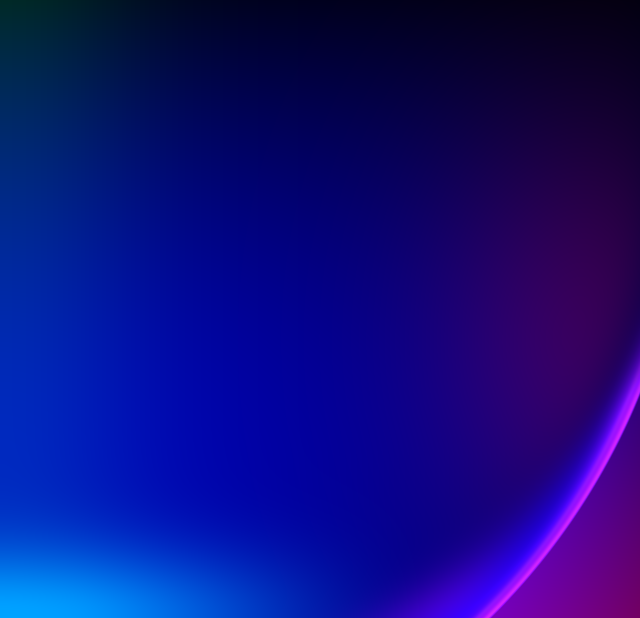
This background is drawn by a Shadertoy shader. Its source:

```glsl
// A deep blue field with a cyan floor glow, a plum haze and a neon disc rim.
// Soft Gaussian lights are summed over a blue falloff; the signed distance
// to one large circle shapes the rim, its halo and the violet area outside.

// Lengths are in canvas heights, origin at the lower left.
const vec2  DISC_CENTER  = vec2(0.034, 0.770);
const float DISC_RADIUS  = 1.081;

const float BLUE_LEFT    = 0.74;   // blue level at the left edge
const float BLUE_DROP    = 0.38;   // loss of blue towards the right
const float TOP_SHADE    = 0.81;   // darkening towards the top

const vec3  TEAL_LIGHT   = vec3(0.00, 0.160, 0.01);
const float TEAL_WIDTH   = 0.23;
const vec3  CYAN_LIGHT   = vec3(0.00, 0.48, 0.26);
const float CYAN_HEIGHT  = 0.11;

const vec3  PLUM_LIGHT   = vec3(0.22, 0.00, 0.00);
const vec2  PLUM_CENTER  = vec2(0.95, 0.45);
const vec2  PLUM_SIZE    = vec2(0.26, 0.36);

const vec3  HALO_LIGHT   = vec3(0.08, 0.00, 0.52);
const vec3  RIM_VIOLET   = vec3(0.52, 0.04, 0.36);
const vec3  RIM_PINK     = vec3(0.18, 0.10, 0.00);
const float RIM_TOP      = 0.56;   // height where the rim has faded out

const vec3  OUTER_NEAR   = vec3(0.47, 0.00, 0.75);
const vec3  OUTER_FAR    = vec3(0.45, 0.00, 0.39);
const vec3  OUTER_FADE   = vec3(0.80, 0.00, 0.75);
const float OUTER_REACH  = 0.18;

float gauss(float offset, float width) {
    float t = offset / width;
    return exp(-t * t);
}

// Blue falloff with teal on the left, cyan below and plum on the right.
vec3 fieldColor(vec2 p, float dist) {
    float climb = clamp((p.y - 0.25) / 0.75, 0.0, 1.0);
    float blue = (BLUE_LEFT - BLUE_DROP * pow(p.x, 1.6))
               * (1.0 - TOP_SHADE * pow(climb, 1.8));
    vec3 color = vec3(0.0, 0.0, blue);

    color += TEAL_LIGHT * gauss(p.x, TEAL_WIDTH);
    color += CYAN_LIGHT * gauss(p.y, CYAN_HEIGHT)
           * (1.0 - smoothstep(0.10, 0.70, p.x));

    // The haze dims beside the rim, leaving a dark blue valley.
    vec2 q = (p - PLUM_CENTER) / PLUM_SIZE;
    color += PLUM_LIGHT * exp(-dot(q, q)) * (1.0 - 0.75 * gauss(dist, 0.065));
    return color;
}

// Light on the inner side of the disc edge, wider near the floor.
vec3 rimLight(vec2 p, float dist) {
    float rise = smoothstep(0.0, 0.45, p.y);
    float fade = 1.0 - smoothstep(0.32, RIM_TOP, p.y);

    vec3 light = HALO_LIGHT * gauss(dist, mix(0.075, 0.032, rise));
    light += vec3(0.20, 0.0, 0.10) * gauss(dist + 0.07, 0.06)
           * gauss(p.y, 0.10);
    light += RIM_VIOLET * gauss(dist, mix(0.018, 0.026, rise));

    // Two fine streaks follow the edge.
    for (int i = 0; i < 2; i++) {
        float inset = 0.003 + 0.011 * float(i);
        light += RIM_PINK * gauss(dist + inset, 0.0045) / float(i + 1);
    }
    return light * fade;
}

// Violet to plum gradient beyond the edge.
vec3 outerColor(vec2 p, float dist) {
    float reach = clamp(dist / OUTER_REACH, 0.0, 1.0);
    return mix(OUTER_NEAR, OUTER_FAR, reach) - OUTER_FADE * p.y;
}

void mainImage(out vec4 fragColor, in vec2 fragCoord) {
    vec2 p = fragCoord / iResolution.y;
    float dist = length(p - DISC_CENTER) - DISC_RADIUS;
    float edge = 1.5 / iResolution.y;

    vec3 inside = fieldColor(p, dist) + rimLight(p, dist);
    vec3 color = mix(inside, outerColor(p, dist), smoothstep(-edge, edge, dist));
    fragColor = vec4(clamp(color, 0.0, 1.0), 1.0);
}
```
